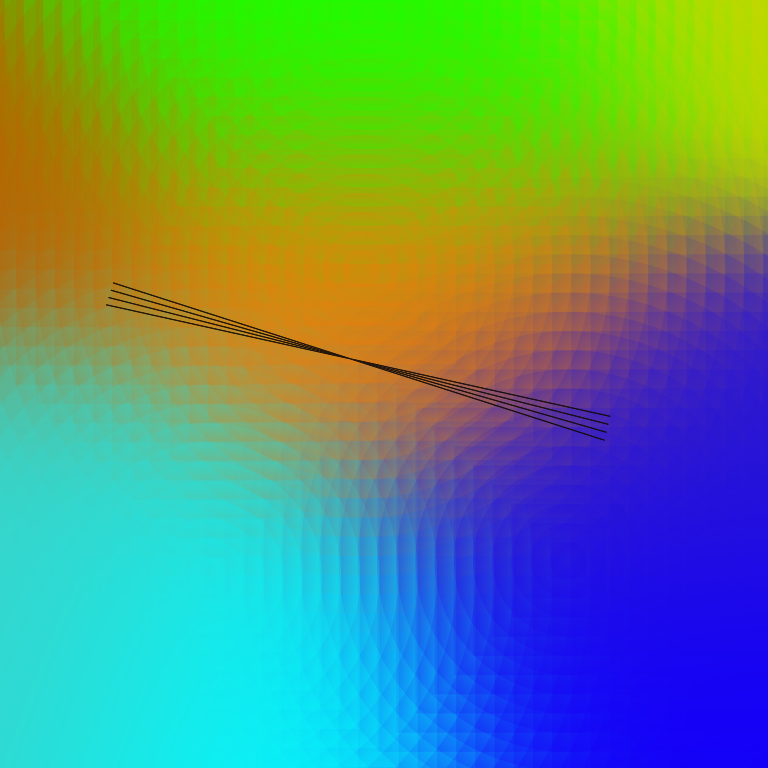
A WebGL 1 fragment shader for this background:

```glsl
precision highp float;
// A soft field of colour: green above, orange between, cyan and blue below.
// Each colour pulls on every point with a Gaussian weight, terraced by
// concentric rings and squares; a thin fan of four dark lines crosses it.

uniform vec2 u_resolution;

#define FOCUS 16.0        // sharpness of the borders between colours
#define TERRACE 0.025     // spacing of the concentric steps
#define RING_RELIEF 0.34  // strength of the circular steps
#define BOX_RELIEF 0.34   // strength of the square steps
#define LINE_RADIUS 0.0009
#define LINE_COUNT 4
#define GREEN_HUB vec2(0.48, 0.98)
#define WARM_HUB vec2(0.47, 0.65)
#define CYAN_HUB vec2(0.27, 0.25)
#define BLUE_HUB vec2(0.74, 0.27)

float pixelSize() {
  return 1.0 / min(u_resolution.x, u_resolution.y);
}

// Rising ramp per step, with its drop smoothed over about a pixel
float terrace(float d) {
  float ramp = fract(d / TERRACE);
  float edge = min(1.5 * pixelSize() / TERRACE, 0.5);
  return ramp - smoothstep(1.0 - edge, 1.0, ramp) + 0.5 * edge;
}

// Weight of one colour: reach widens its area, hub centres its steps
float pull(vec2 p, vec2 centre, float reach, vec2 hub) {
  vec2 fromCentre = p - centre;
  vec2 fromHub = abs(p - hub);
  float steps = RING_RELIEF * terrace(length(fromHub))
              + BOX_RELIEF * terrace(max(fromHub.x, fromHub.y));
  return exp(FOCUS * (reach - dot(fromCentre, fromCentre)) + steps);
}

// Adds a weighted colour; alpha accumulates the total weight
void blend(inout vec4 sum, vec3 colour, float weight) {
  sum += vec4(colour, 1.0) * weight;
}

vec3 colourField(vec2 p) {
  vec3 green = vec3(0.10, 1.00, 0.00);
  vec3 lime = vec3(0.78, 0.84, 0.00);
  vec3 brown = vec3(0.72, 0.38, 0.00);
  vec3 orange = vec3(0.93, 0.49, 0.03);
  vec3 teal = vec3(0.22, 0.83, 0.79);
  vec3 cyan = vec3(0.01, 0.97, 0.99);
  vec3 blue = mix(vec3(0.08, 0.00, 0.97), vec3(0.15, 0.08, 0.84),
                  smoothstep(0.0, 0.5, p.y));

  vec4 sum = vec4(0.0);
  blend(sum, green, pull(p, vec2(0.46, 1.00), 0.0, GREEN_HUB));
  blend(sum, lime, pull(p, vec2(0.90, 1.15), -0.083, WARM_HUB));
  blend(sum, brown, pull(p, vec2(0.00, 0.67), -0.05, WARM_HUB));
  blend(sum, orange, pull(p, vec2(0.46, 0.56), 0.0, WARM_HUB));
  blend(sum, teal, pull(p, vec2(0.00, 0.10), 0.14, CYAN_HUB));
  blend(sum, cyan, pull(p, vec2(0.28, 0.00), 0.128, CYAN_HUB));
  blend(sum, blue, pull(p, vec2(0.78, 0.14), 0.088, BLUE_HUB));
  return sum.rgb / sum.a;
}

float segmentDistance(vec2 p, vec2 a, vec2 b) {
  vec2 along = b - a;
  float t = clamp(dot(p - a, along) / dot(along, along), 0.0, 1.0);
  return length(p - a - along * t);
}

// Fan of lines whose two ends slide in opposite directions
float lineFan(vec2 p) {
  float nearest = 1.0;
  for (int i = 0; i < LINE_COUNT; i++) {
    float t = float(i) / float(LINE_COUNT - 1);
    vec2 left = mix(vec2(0.148, 0.6315), vec2(0.139, 0.603), t);
    vec2 right = mix(vec2(0.7865, 0.427), vec2(0.794, 0.458), t);
    nearest = min(nearest, segmentDistance(p, left, right));
  }
  float halfPixel = 0.5 * pixelSize();
  return 1.0 - smoothstep(LINE_RADIUS - halfPixel, LINE_RADIUS + halfPixel, nearest);
}

void main() {
  vec2 p = gl_FragCoord.xy / u_resolution;
  vec3 lineColour = vec3(0.07, 0.04, 0.03);
  vec3 colour = mix(colourField(p), lineColour, 0.9 * lineFan(p));
  gl_FragColor = vec4(colour, 1.0);
}
```
